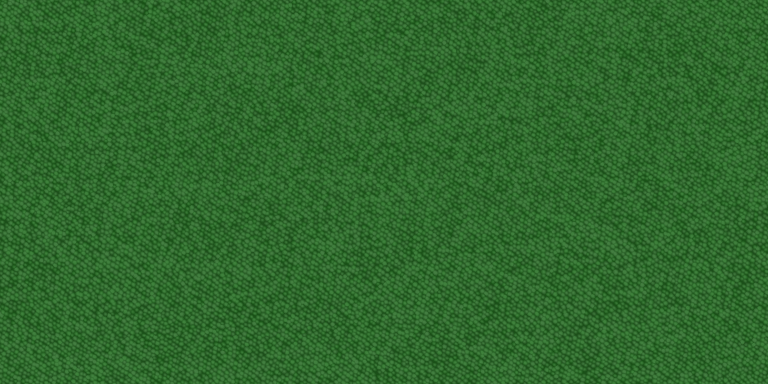
A WebGL 2 fragment shader for this texture:

```glsl
#version 300 es
precision highp float;
// Green woven cloth: tiny rounded stitches sit in staggered, slanting rows.
// Stitches are the nearest points of a jittered lattice, bent by gradient noise;
// each has its own tone, with fine fibre grain and faint wear on top.

#define STITCHES 91.0      // rows per canvas height
#define SLANT 0.62         // downward angle of the rows, radians
#define JITTER 0.46        // irregularity of stitch places
#define BEND 0.011         // slow bending of the rows
#define TONE_SPREAD 0.42   // tone change between stitches
#define FIBRE 0.26         // strength of fine grain
#define FURROW 0.07        // darkening between rows
#define CONTRAST 1.16
#define DARK vec3(0.105, 0.312, 0.096)
#define LIGHT vec3(0.256, 0.500, 0.246)

uniform vec2 u_resolution;
out vec4 fragColor;

vec2 hash2(vec2 p) {
    vec3 h = fract(vec3(p.xyx) * vec3(0.1031, 0.1030, 0.0973));
    h += dot(h, h.yzx + 33.33);
    return fract((h.xx + h.yz) * h.zy);
}

float gradientNoise(vec2 p) {
    vec2 cell = floor(p), f = p - cell;
    vec2 w = f * f * f * (f * (f * 6.0 - 15.0) + 10.0);
    vec2 o = vec2(0.0, 1.0);
    float a = dot(hash2(cell) * 2.0 - 1.0, f);
    float b = dot(hash2(cell + o.yx) * 2.0 - 1.0, f - o.yx);
    float c = dot(hash2(cell + o.xy) * 2.0 - 1.0, f - o.xy);
    float d = dot(hash2(cell + o.yy) * 2.0 - 1.0, f - o.yy);
    return mix(mix(a, b, w.x), mix(c, d, w.x), w.y);
}

// Returns distance to the nearest stitch centre and that stitch's two random values.
vec3 nearestStitch(vec2 q) {
    float row = floor(q.y);
    vec3 best = vec3(9.0, 0.0, 0.0);
    for (int j = -1; j <= 1; j++) {
        float y = row + float(j);
        float shift = 0.5 * mod(y, 2.0);
        float column = floor(q.x - shift);
        for (int i = -1; i <= 1; i++) {
            vec2 id = vec2(column + float(i), y);
            vec2 centre = id + 0.5 + JITTER * (hash2(id + 211.0) - 0.5);
            centre.x += shift;
            float dist = length((q - centre) * vec2(0.94, 1.06));
            if (dist < best.x) best = vec3(dist, hash2(id + 517.0));
        }
    }
    return best;
}

vec3 cloth(vec2 p) {
    // Bent, slanted thread coordinates
    vec2 bent = p + BEND * vec2(gradientNoise(p * 3.1 + 7.0), gradientNoise(p * 3.7 + 31.0));
    float c = cos(SLANT), s = sin(SLANT);
    vec2 q = vec2(c * bent.x - s * bent.y, s * bent.x + c * bent.y) * STITCHES + 300.0;

    // Rounded stitch, its tone, and the furrow between rows
    vec3 stitch = nearestStitch(q);
    float tone = 1.0 - stitch.x / 0.76;
    tone += TONE_SPREAD * (stitch.y - 0.5);
    tone -= FURROW * cos(6.28318 * q.y);

    // Fibre grain and broad, faint wear
    tone += FIBRE * gradientNoise(q * vec2(1.3, 1.9) + 90.0);
    tone += 0.10 * gradientNoise(p * 9.0 + 53.0);
    tone = clamp(0.54 + CONTRAST * (tone - 0.49), 0.0, 1.0);

    vec3 colour = mix(DARK, LIGHT, tone);
    return colour + (stitch.z - 0.5) * vec3(0.022, -0.014, 0.022);
}

void main() {
    // Four samples per pixel keep the stitches smooth
    vec3 sum = vec3(0.0);
    for (int k = 0; k < 4; k++) {
        vec2 offset = vec2(float(k % 2), float(k / 2)) * 0.5 - 0.25;
        sum += cloth((gl_FragCoord.xy + offset) / u_resolution.y);
    }
    fragColor = vec4(sum * 0.25, 1.0);
}
```
